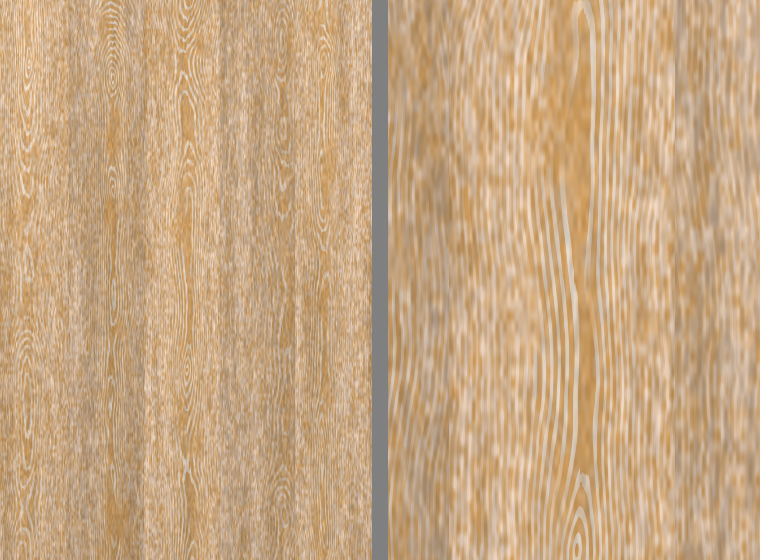
Left, the full canvas; right, a detail of the centre.
A Shadertoy shader for this texture:

```glsl
// Limed oak boards: five upright planks with cathedral grain and pale pores.

const float PLANK_WIDTH = 0.1345;   // in canvas heights
const float PLANK_SHIFT = 0.0113;
const vec3 HONEY = vec3(0.73, 0.55, 0.325);
const vec3 LIME = vec3(0.835, 0.745, 0.665);
const vec3 SILVER = vec3(0.80, 0.755, 0.70);
const vec3 DUSK = vec3(0.63, 0.55, 0.47);

float hash(vec2 p) {
    vec3 k = fract(p.xyx * vec3(0.1031, 0.1030, 0.0973));
    k += dot(k, k.yzx + 33.33);
    return fract((k.x + k.y) * k.z);
}

float noise(vec2 p) {
    vec2 cell = floor(p), f = fract(p);
    f = f * f * (3.0 - 2.0 * f);
    return mix(mix(hash(cell), hash(cell + vec2(1, 0)), f.x),
               mix(hash(cell + vec2(0, 1)), hash(cell + vec2(1, 1)), f.x), f.y);
}

// Noise centred on zero, drawn out along the board.
float streak(vec2 p, vec2 frequency, float seed) {
    return noise(p * frequency + seed * vec2(17.3, 41.7)) - 0.5;
}

// Ring count of a log sliced lengthwise close to its wandering pith.
float growthRings(vec2 p, float across, float seed) {
    float depth = 0.16 + 0.85 * streak(p, vec2(2.0, 4.5), seed)
                + 0.20 * streak(p, vec2(8.0, 12.0), seed + 3.0);
    float sway = 0.14 * streak(p, vec2(2.0, 6.0), seed + 5.0)
               + 0.07 * streak(p, vec2(22.0, 17.0), seed + 6.0);
    float radius = length(vec2(1.6 * (across + sway), depth));
    return 22.0 * radius + 0.5 * streak(p, vec2(70.0, 30.0), seed + 7.0);
}

// Pale band on each ring: an even stroke, thinner where rings crowd.
float ringLine(float rings) {
    float slope = fwidth(rings);
    float width = clamp(slope * iResolution.y * 0.0021, 0.07, 0.21);
    float soft = clamp(slope * 0.55, 0.03, 0.35);
    float d = abs(fract(rings) - 0.5);
    return 1.0 - smoothstep(width - soft, width + soft, d);
}

// Where the wide cathedral figure shows through the fine side grain.
float heartwood(vec2 p, float across, float seed) {
    float width = 0.20 + 0.16 * streak(p, vec2(1.0, 5.0), seed + 11.0);
    float drift = 0.10 * streak(p, vec2(1.0, 4.0), seed + 13.0);
    float body = exp(-pow((across + drift) / width, 2.0));
    return body * (1.0 + 0.5 * streak(p, vec2(20.0, 5.0), seed + 15.0));
}

float seam(float along) {
    float d = min(along, 1.0 - along);
    return 1.0 - smoothstep(0.0, 0.03, d);
}

void mainImage(out vec4 fragColor, in vec2 fragCoord) {
    vec2 p = fragCoord / iResolution.y;

    // Per-plank figure position, figure strength, greyness and brightness
    float centres[5] = float[5](0.42, 0.58, 0.58, 0.86, 0.39);
    float strengths[5] = float[5](0.65, 1.0, 0.9, 0.5, 1.0);
    float greys[5] = float[5](0.1, 0.55, 0.05, 0.85, 0.3);
    float tones[5] = float[5](0.03, -0.035, 0.03, -0.01, 0.01);
    float board = (p.x + PLANK_SHIFT) / PLANK_WIDTH;
    int id = clamp(int(floor(board)), 0, 4);
    float along = fract(board);
    float across = along - centres[id];
    float seed = float(id) + 1.0;

    // Cathedral rings with small teeth pulled along the fibres
    vec2 torn = p + vec2(0.0, 0.008 * streak(p, vec2(260.0, 30.0), seed));
    float rings = growthRings(torn, across, seed);
    float gaps = smoothstep(-0.42, -0.08, streak(p, vec2(60.0, 18.0), seed + 19.0));
    float line = ringLine(rings) * gaps;
    float heart = clamp(heartwood(p, across, seed) * strengths[id], 0.0, 1.0);

    // Short pores and longer fibres, broad bands along the board
    float pores = streak(p, vec2(430.0, 150.0), seed + 23.0);
    float fibres = streak(p, vec2(300.0, 38.0), seed + 29.0);
    float grain = 0.62 * pores + 0.38 * fibres;
    float broad = 0.6 * streak(p, vec2(38.0, 2.0), seed + 31.0)
                + 0.4 * streak(p, vec2(90.0, 3.5), seed + 33.0);

    // Lime rubbed into the pores and rings
    float sideLime = 0.57 + 1.45 * grain + 0.36 * (line - 0.38) + 0.4 * broad;
    float heartLime = 0.08 + 0.88 * line + 0.6 * grain;
    float lime = clamp(mix(sideLime, heartLime, heart), 0.0, 1.05);
    vec3 color = mix(HONEY, mix(LIME, SILVER, line * heart), lime);

    // Grey and dark streaks, board tone and seams
    float dusk = smoothstep(-0.15, 0.4, streak(p, vec2(330.0, 60.0), seed + 37.0));
    float grey = greys[id] * (1.0 - heart);
    color = mix(color, DUSK, dusk * (0.2 + 0.4 * grey));
    color = mix(color, vec3(0.73, 0.63, 0.53), 0.15 * grey);
    float shade = 1.01 + tones[id] + 0.17 * broad;
    shade += 0.15 * streak(p, vec2(400.0, 110.0), seed + 43.0);
    shade += 0.07 * (p.y - 0.5) - 0.05 * seam(along);
    fragColor = vec4(clamp(color * shade, 0.0, 1.0), 1.0);
}
```
